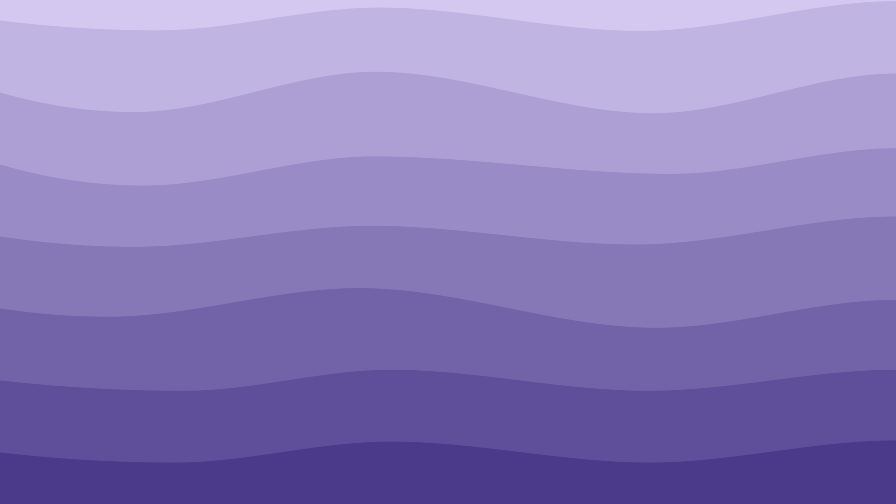
This background is drawn by a WebGL 1 fragment shader. Its source:

```glsl
precision highp float;
// Stacked wavy bands fading from pale lilac at the top to deep violet at the bottom.

uniform vec2 u_resolution;

const int RIDGE_COUNT = 7;
const float RIDGES = 7.0;
const float TOP_RIDGE_START = 0.9595; // left end of the top ridge
const vec3 PALE_LILAC = vec3(0.831, 0.784, 0.943);
const vec3 DEEP_VIOLET = vec3(0.294, 0.227, 0.543);

// Shape of one ridge: positions across the canvas of its dip, crest and second dip,
// then the rise at each of them and at the right end.
void ridgeShape(int index, out vec3 bends, out vec4 rises) {
  if (index == 0) {
    bends = vec3(0.176, 0.423, 0.714);
    rises = vec4(-0.0197, 0.0255, -0.0208, 0.0382);
  } else if (index == 1) {
    bends = vec3(0.150, 0.419, 0.729);
    rises = vec4(-0.0389, 0.0410, -0.0412, 0.0375);
  } else if (index == 2) {
    bends = vec3(0.160, 0.417, 0.749);
    rises = vec4(-0.0419, 0.0160, -0.0187, 0.0322);
  } else if (index == 3) {
    bends = vec3(0.150, 0.414, 0.710);
    rises = vec4(-0.0206, 0.0211, -0.0160, 0.0396);
  } else if (index == 4) {
    bends = vec3(0.121, 0.401, 0.732);
    rises = vec4(-0.0164, 0.0403, -0.0384, 0.0171);
  } else if (index == 5) {
    bends = vec3(0.206, 0.436, 0.723);
    rises = vec4(-0.0206, 0.0211, -0.0206, 0.0211);
  } else {
    bends = vec3(0.195, 0.436, 0.725);
    rises = vec4(-0.0201, 0.0215, -0.0201, 0.0238);
  }
}

// Eases into the first dip, then swings smoothly from bend to bend.
float ridgeRise(float x, vec3 bends, vec4 rises) {
  float remaining = 1.0 - min(x / bends.x, 1.0);
  float rise = rises.x * (1.0 - remaining * remaining);
  rise += (rises.y - rises.x) * smoothstep(bends.x, bends.y, x);
  rise += (rises.z - rises.y) * smoothstep(bends.y, bends.z, x);
  rise += (rises.w - rises.z) * smoothstep(bends.z, 1.0, x);
  return rise;
}

void main() {
  vec2 uv = gl_FragCoord.xy / u_resolution;
  float halfPixel = 0.5 / u_resolution.y;
  vec3 color = PALE_LILAC;

  // Paint each darker band over the one above it.
  for (int i = 0; i < RIDGE_COUNT; i++) {
    vec3 bends;
    vec4 rises;
    ridgeShape(i, bends, rises);
    float ridge = TOP_RIDGE_START - float(i) / RIDGES + ridgeRise(uv.x, bends, rises);
    float cover = 1.0 - smoothstep(-halfPixel, halfPixel, uv.y - ridge);
    vec3 tone = mix(PALE_LILAC, DEEP_VIOLET, float(i + 1) / RIDGES);
    color = mix(color, tone, cover);
  }

  gl_FragColor = vec4(color, 1.0);
}
```
